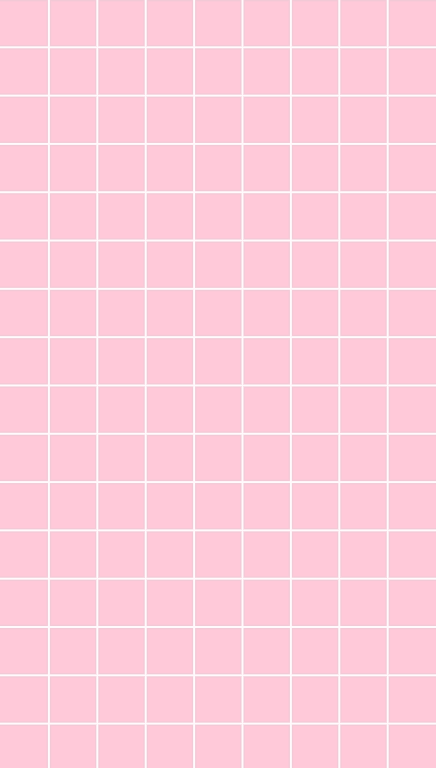
This pattern is drawn by a WebGL 1 fragment shader. Its source:

```glsl
precision highp float;
// Pale pink sheet ruled with a thin white grid, 9 squares across and about 16 down.
// The distance to the nearest rule gives a white core over a faint greyish fringe;
// no rule is drawn on the left and right borders.

uniform vec2 u_resolution;

// Grid layout, as fractions of the canvas width and height
const vec2 PITCH = vec2(0.1110, 0.0629);
const vec2 FIRST_RULE = vec2(0.1122, 0.0578);
const vec2 LAST_INDEX = vec2(7.0, 15.0);

// Rule widths, as fractions of the canvas width
const float CORE_WIDTH = 0.0045;
const float FRINGE_WIDTH = 0.0108;

const vec3 PAPER = vec3(1.00, 0.79, 0.85);
const vec3 FRINGE = vec3(0.95, 0.79, 0.84);
const vec3 RULE = vec3(1.00, 0.98, 0.99);

// Distance to the nearest vertical or horizontal rule, in canvas widths
float ruleDistance(vec2 uv) {
  vec2 index = floor((uv - FIRST_RULE) / PITCH + 0.5);
  index = clamp(index, vec2(0.0), LAST_INDEX);
  vec2 offset = abs(uv - FIRST_RULE - index * PITCH);
  offset.y *= u_resolution.y / u_resolution.x;
  return min(offset.x, offset.y);
}

// Antialiased coverage of a band centred on the rule
float bandCoverage(float dist, float width) {
  float pixel = 1.0 / u_resolution.x;
  return clamp((0.5 * width - dist) / pixel + 0.5, 0.0, 1.0);
}

void main() {
  vec2 uv = gl_FragCoord.xy / u_resolution;
  float dist = ruleDistance(uv);

  // Fringe first, then the bright core on top
  vec3 color = mix(PAPER, FRINGE, bandCoverage(dist, FRINGE_WIDTH));
  color = mix(color, RULE, bandCoverage(dist, CORE_WIDTH));

  gl_FragColor = vec4(color, 1.0);
}
```
